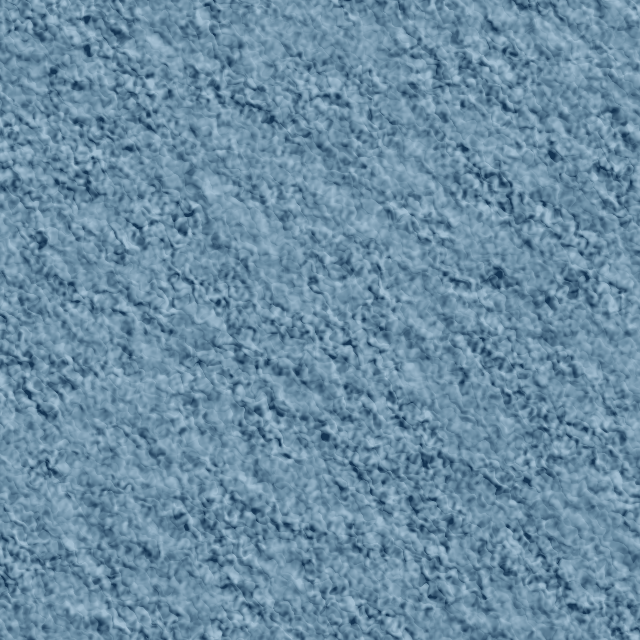
Reproduce this texture procedurally as a WebGL 2 fragment shader.

```glsl
#version 300 es
precision highp float;
// Rough blue plaster: a crumbly relief lit from the upper right.
// Directional slopes of value noise at several scales shade the clumps,
// fine crumbs, pits and specks add grain, and the sum indexes a blue ramp.

uniform vec2 u_resolution;
out vec4 fragColor;

const vec2 LIGHT = vec2(0.6, 0.8);
const vec2 ALONG = vec2(0.8, -0.6);   // direction in which clumps stretch
const vec3 DEEP = vec3(0.17, 0.30, 0.41);
const vec3 MIDDLE = vec3(0.41, 0.55, 0.64);
const vec3 PALE = vec3(0.56, 0.68, 0.76);

float hash(vec2 cell) {
  return fract(sin(dot(cell, vec2(127.1, 311.7))) * 43758.5453);
}

vec2 hash2(vec2 cell) {
  return vec2(hash(cell), hash(cell + 57.3));
}

vec2 turn(vec2 v, float angle) {
  float c = cos(angle), s = sin(angle);
  return vec2(c * v.x - s * v.y, s * v.x + c * v.y);
}

// Value noise, centred on zero with a deviation close to one
float noise(vec2 p) {
  vec2 cell = floor(p);
  vec2 f = fract(p);
  f = f * f * (3.0 - 2.0 * f);
  float low = mix(hash(cell), hash(cell + vec2(1, 0)), f.x);
  float high = mix(hash(cell + vec2(0, 1)), hash(cell + vec2(1, 1)), f.x);
  return (mix(low, high, f.y) - 0.5) * 4.66;
}

vec2 noise2(vec2 p) {
  return vec2(noise(p + 11.0), noise(p + 83.0));
}

// Positive where the noise surface faces the light
float slope(vec2 p, vec2 light) {
  return noise(p - 0.3 * light) - noise(p + 0.3 * light);
}

// Shading of rounded grains, blended softly between scattered centres
float crumbs(vec2 p, vec2 light) {
  vec2 cell = floor(p);
  vec2 offset = vec2(0.0);
  float total = 0.0;
  for (int y = -1; y <= 1; y++) {
    for (int x = -1; x <= 1; x++) {
      vec2 corner = cell + vec2(x, y);
      vec2 away = p - corner - hash2(corner);
      float weight = exp(-10.0 * dot(away, away));
      offset += away * weight;
      total += weight;
    }
  }
  return dot(offset / max(total, 1e-5), light) * 4.0;
}

// Three-stop blue ramp, indexed by its red value
vec3 plasterColour(float level) {
  vec3 dark = mix(DEEP, MIDDLE, (level - DEEP.r) / (MIDDLE.r - DEEP.r));
  vec3 light = mix(MIDDLE, PALE, (level - MIDDLE.r) / (PALE.r - MIDDLE.r));
  return mix(dark, light, step(MIDDLE.r, level));
}

void main() {
  vec2 p = gl_FragCoord.xy / min(u_resolution.x, u_resolution.y);

  // Ragged outlines at two scales
  vec2 warped = p + 0.0022 * noise2(p * 58.0) + 0.0012 * noise2(turn(p, 0.7) * 121.0);

  // Frame stretched along the clumps, with the light on its y axis
  vec2 frame = vec2(dot(warped, ALONG) * 0.75, dot(warped, LIGHT));
  vec2 up = vec2(0.0, 1.0);

  // Broad drift and clumps
  float height = noise(frame * 24.0 + 5.0);
  float tone = 0.08 * noise(p * 5.0 + 31.0) + 0.13 * height;
  tone += 0.17 * slope(frame * 19.0 + 40.0, up);
  tone += 0.34 * slope(frame * 41.0 + 90.0, up);

  // Fine grain, calmer on top of the clumps
  float rough = mix(1.25, 0.75, smoothstep(-1.0, 1.3, height));
  float grain = 0.45 * slope(turn(warped, 0.5) * 68.0 + 130.0, turn(LIGHT, 0.5));
  grain += 0.50 * slope(turn(warped, 1.7) * 112.0 + 250.0, turn(LIGHT, 1.7));
  grain += 0.28 * crumbs(turn(warped, 1.1) * 108.0 + 210.0, turn(LIGHT, 1.1));
  grain += 0.44 * noise(turn(p, 2.0) * 165.0 + 300.0);

  // Small shadowed pits and bright specks
  grain -= 0.65 * smoothstep(0.9, 1.7, noise(turn(warped, 0.8) * 88.0 + 170.0));
  grain += 0.45 * smoothstep(1.0, 1.8, noise(turn(p, 2.6) * 125.0 + 400.0));
  tone += rough * grain;

  // Shadows reach further from the middle blue than highlights
  float level = 0.427 + 0.104 * tone - 0.008 * tone * tone;
  fragColor = vec4(plasterColour(clamp(level, 0.08, 0.64)), 1.0);
}
```
